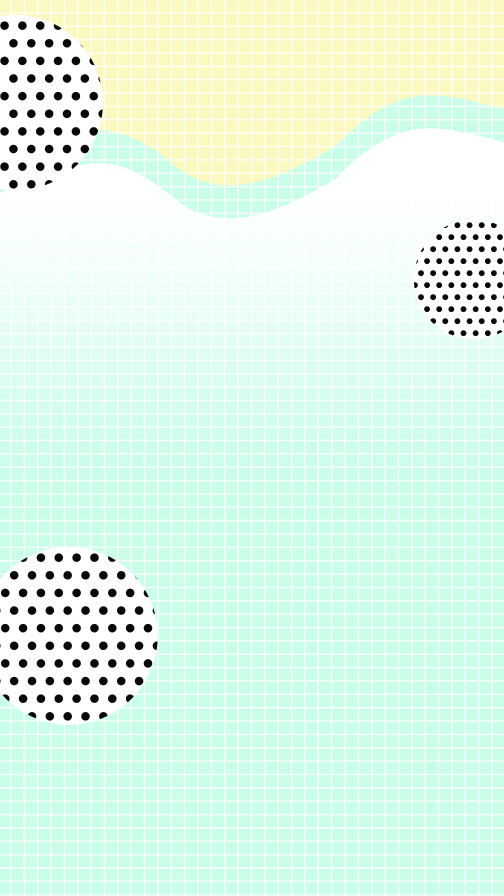
A Shadertoy shader for this background:

```glsl
// Mint grid paper with a yellow wavy header, a soft white glow and polka-dot discs.

// Lengths are in canvas widths, measured from the lower left.
const vec3 MINT   = vec3(0.790, 0.995, 0.915);
const vec3 YELLOW = vec3(0.985, 0.975, 0.750);
const vec3 WHITE  = vec3(1.0);
const vec3 INK    = vec3(0.03);

const float GRID_PITCH = 0.02651;
const vec2  GRID_ORIGIN = vec2(0.0218, 0.0025);
const float LINE_HALF_WIDTH = 0.0015;
const float LINE_OPACITY = 0.8;

const float BAND_HEIGHT = 0.0655;   // mint ribbon between the two waves
const float GLOW_BOTTOM = 0.794;
const float GLOW_TOP    = 1.454;

const float ROW_RATIO  = 0.988;     // row spacing over column spacing
const float DOT_RATIO  = 0.238;     // dot radius over column spacing
const float BIG_PITCH  = 0.0354;
const float SMALL_PITCH = 0.0241;

// Coverage of a shape from its signed distance.
float cover(float dist) {
    return clamp(0.5 - dist * iResolution.x, 0.0, 1.0);
}

// Cubic through a and b (x, height) with the given end slopes.
float hermite(float x, vec2 a, vec2 b, float slopeA, float slopeB) {
    float w = b.x - a.x;
    float t = (x - a.x) / w;
    float s = 1.0 - t;
    return mix(a.y, b.y, t * t * (3.0 - 2.0 * t))
         + w * t * s * (s * slopeA - t * slopeB);
}

// Height of the lower wave.
float waveHeight(float x) {
    const vec2 START  = vec2(0.0,    1.3958);
    const vec2 CREST  = vec2(0.1968, 1.4537);
    const vec2 FALL   = vec2(0.3426, 1.3866);
    const vec2 TROUGH = vec2(0.4560, 1.3449);
    const vec2 RISE   = vec2(0.6667, 1.4236);
    const vec2 PEAK   = vec2(0.8495, 1.5231);
    const vec2 END    = vec2(1.0,    1.4954);
    if (x < CREST.x)  return hermite(x, START, CREST, 0.3, 0.0);
    if (x < FALL.x)   return hermite(x, CREST, FALL, 0.0, -0.85);
    if (x < TROUGH.x) return hermite(x, FALL, TROUGH, -0.85, 0.0);
    if (x < RISE.x)   return hermite(x, TROUGH, RISE, 0.0, 0.6);
    if (x < PEAK.x)   return hermite(x, RISE, PEAK, 1.05, 0.0);
    return hermite(x, PEAK, END, 0.0, -0.27);
}

float gridLines(vec2 p) {
    vec2 q = (p - GRID_ORIGIN) / GRID_PITCH;
    vec2 dist = abs(q - round(q)) * GRID_PITCH - LINE_HALF_WIDTH;
    return cover(min(dist.x, dist.y));
}

// Staggered dots; alternate rows shift by half a column.
float polkaDots(vec2 p, vec2 origin, float pitch) {
    vec2 spacing = pitch * vec2(1.0, ROW_RATIO);
    vec2 q = (p - origin) / spacing;
    q.x -= 0.5 * mod(round(q.y), 2.0);
    return cover(length((q - round(q)) * spacing) - DOT_RATIO * pitch);
}

vec3 addDisc(vec3 color, vec2 p, vec2 center, float radius, vec2 dotOrigin, float pitch) {
    vec3 fill = mix(WHITE, INK, polkaDots(p, dotOrigin, pitch));
    return mix(color, fill, cover(length(p - center) - radius));
}

void mainImage(out vec4 fragColor, in vec2 fragCoord) {
    vec2 p = fragCoord / iResolution.x;
    float wave = waveHeight(p.x);

    // White glow under the lower wave, mint ribbon, yellow header
    float glow = smoothstep(GLOW_BOTTOM, GLOW_TOP, p.y) * cover(p.y - wave);
    vec3 color = mix(MINT, WHITE, glow);
    color = mix(color, YELLOW, cover(wave + BAND_HEIGHT - p.y));

    // Paper grid
    color = mix(color, WHITE, LINE_OPACITY * gridLines(p));

    // Dotted discs: upper left, right, lower left
    color = addDisc(color, p, vec2(0.0301, 1.5741), 0.1741, vec2(0.0090, 1.7269), BIG_PITCH);
    color = addDisc(color, p, vec2(0.9398, 1.2234), 0.1185, vec2(0.9317, 1.3310), SMALL_PITCH);
    color = addDisc(color, p, vec2(0.1366, 0.5162), 0.1764, vec2(0.0104, 0.6713), BIG_PITCH);

    fragColor = vec4(color, 1.0);
}
```
